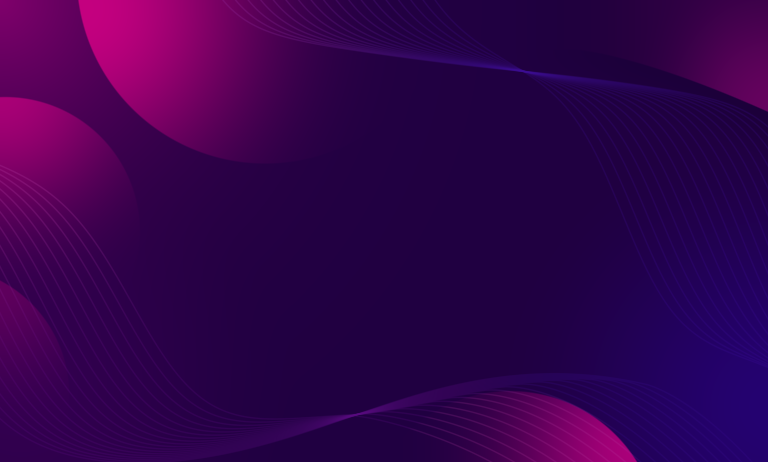
A Shadertoy shader for this background:

```glsl
const vec3 PINK = vec3(0.8, 0.0, 0.51);
const vec3 BLUE = vec3(0.15, 0.01, 0.53);

// Height of strand t: it dives to a shared band, twists through it, then drops away
float upperStrand(float x, float t) {
    float band = 0.898 - 0.14 * (x - 0.758) - 0.02 * exp((x - 1.662) / 0.087);
    float twist = 0.026 * (t - 0.25) * tanh((1.13 - x) / 0.16);
    float rise = (0.065 + 0.061 * t) * exp((0.487 + 0.444 * t - x) / (0.065 + 0.026 * t));
    float drop = 0.265 + 0.265 * tanh((x - 1.348 - 0.476 * (1.0 - t)) / 0.119);
    return band + twist + rise - drop;
}

float lowerStrand(float x, float t) {
    float band = 0.095 - 0.0887 * cos((x - 0.281) * 3.375) - 0.05 * exp((x - 1.662) / 0.1515);
    float twist = 0.05 * (t - 0.2) * tanh((0.77 - x) / 0.2);
    float rise = 0.287 - 0.287 * tanh((x - 0.292 + 0.465 * (1.0 - t)) / 0.162);
    float drop = 0.15 * pow(max(x - 0.74 - 0.66 * (1.0 - t), 0.0) / 0.345, 1.5);
    return band + twist + rise - drop;
}

// Coverage of all the fine strands of one ribbon
float ribbon(vec2 p, bool upper, float opacity) {
    const int STRANDS = 18;
    float e = 0.002;
    float soft = max(1.0 / iResolution.y, 0.0016) + 0.0009;
    float clear = 1.0;
    for (int i = 0; i < STRANDS; i++) {
        float t = float(i) / float(STRANDS - 1);
        float y = upper ? upperStrand(p.x, t) : lowerStrand(p.x, t);
        float next = upper ? upperStrand(p.x + e, t) : lowerStrand(p.x + e, t);
        float slope = (next - y) / e;
        float d = abs(p.y - y) / sqrt(1.0 + slope * slope);
        clear *= 1.0 - opacity * (1.0 - smoothstep(0.0, soft, d));
    }
    return 1.0 - clear;
}

// Disc whose fill fades with distance from a bright spot
float litDisc(vec2 p, vec2 center, float radius, vec2 spot, float reach) {
    float px = 1.0 / iResolution.y;
    float inside = 1.0 - smoothstep(-px, px, length(p - center) - radius);
    float fade = 1.0 - smoothstep(0.0, reach, length(p - spot));
    return inside * fade * fade;
}

void mainImage(out vec4 fragColor, in vec2 fragCoord) {
    vec2 p = fragCoord / iResolution.y;
    p.x *= 1.662 * iResolution.y / iResolution.x;
    float px = 1.0 / iResolution.y;

    // Corner glows over deep violet
    vec3 color = vec3(0.125, 0.0, 0.255);
    vec2 corner = p - vec2(0.0, 1.0);
    color = mix(color, vec3(0.5, 0.0, 0.42), exp(-1.9 * length(corner) - 2.8 * dot(corner, corner)));
    color = mix(color, BLUE, 0.68 * (1.0 - smoothstep(0.0, 0.62, length(p - vec2(1.68, 0.12)))));
    color = mix(color, vec3(0.26, 0.0, 0.36), 0.5 * (1.0 - smoothstep(0.0, 0.6, length(p - vec2(0.05, 0.12)))));

    // Upper right wing with a shadow under its edge
    float wingX = max(p.x - 1.24, 0.0) / 0.422;
    float above = p.y - 0.893 + 0.135 * pow(wingX, 1.4);
    float wing = smoothstep(-px, px, above) * smoothstep(1.15, 1.6, p.x);
    float shade = smoothstep(-0.13, 0.0, above) * smoothstep(1.05, 1.4, p.x);
    color = mix(color, vec3(0.1, 0.0, 0.21), 0.6 * shade);
    float wingGlow = 1.0 - smoothstep(0.0, 0.34, length(p - vec2(1.68, 0.76)));
    color = mix(color, mix(vec3(0.2, 0.0, 0.27), vec3(0.4, 0.01, 0.37), wingGlow), wing);

    // Glowing discs
    color = mix(color, PINK, 0.93 * litDisc(p, vec2(0.574, 1.054), 0.408, vec2(0.18, 0.98), 0.8));
    color = mix(color, PINK, 0.7 * litDisc(p, vec2(0.011, 0.498), 0.292, vec2(0.0, 0.8), 0.58));
    color = mix(color, PINK, 0.28 * litDisc(p, vec2(-0.13, 0.145), 0.28, vec2(0.0, 0.38), 0.42));
    color = mix(color, PINK, 0.8 * litDisc(p, vec2(1.104, -0.169), 0.3225, vec2(1.38, 0.02), 0.6));

    // Upper ribbon: violet at the left, blue at the right
    float toBlue = smoothstep(0.5, 1.1, p.x);
    vec3 tint = mix(vec3(0.58, 0.18, 0.64), vec3(0.26, 0.06, 0.66), toBlue);
    float opacity = mix(0.32, 0.24, toBlue);
    color = mix(color, tint, 0.8 * ribbon(p, true, opacity));

    // Lower ribbon: pink on the left shoulder and on the hill
    float hill = smoothstep(0.75, 1.0, p.x)
               * (1.0 - smoothstep(-0.01, 0.01, length(p - vec2(1.104, -0.169)) - 0.3225));
    tint = mix(vec3(0.4, 0.05, 0.56), vec3(0.68, 0.22, 0.62), smoothstep(0.15, 0.65, p.y));
    tint = mix(tint, vec3(0.24, 0.06, 0.6), smoothstep(0.95, 1.2, p.x));
    tint = mix(tint, vec3(0.72, 0.23, 0.64), hill);
    opacity = 0.25 + 0.1 * smoothstep(0.3, 0.6, p.y);
    color = mix(color, tint, 0.8 * ribbon(p, false, opacity));

    fragColor = vec4(color, 1.0);
}
```
